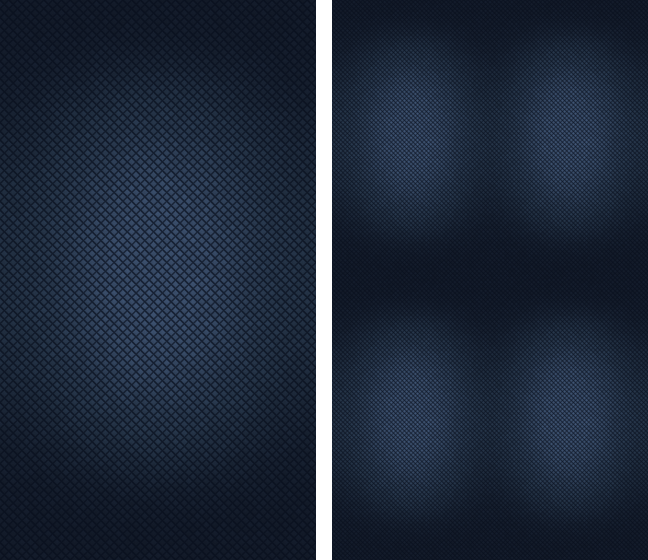
Left: one tile. Right: repeated 2 by 2.
Write a Shadertoy shader that draws this pattern.

```glsl
const vec2 REPEATS = vec2(36.0, 64.0);
const vec2 GRAIN_CELLS = vec2(288.0, 512.0);
const vec2 GLOW_CENTER = vec2(0.5, 0.515);
const float TAU = 6.2831853;

const vec3 SHADOW_BLUE = vec3(0.070, 0.100, 0.155);
const vec3 SLATE_BLUE = vec3(0.130, 0.185, 0.255);
const vec3 STEEL_BLUE = vec3(0.215, 0.288, 0.395);
const vec3 GROOVE_BLUE = vec3(0.030, 0.055, 0.110);

float hash(vec2 p) {
    return fract(sin(dot(p, vec2(127.1, 311.7))) * 43758.5453);
}

// Periodic glow, dark along the top and bottom, softer at the sides
float wrappedGlow(vec2 uv, vec2 center) {
    vec2 wave = 0.5 + 0.5 * cos(TAU * (uv - center));
    return pow(wave.y, 0.85) * mix(0.38, 1.0, wave.x);
}

vec3 fabricColor(float glow) {
    vec3 color = mix(SHADOW_BLUE, SLATE_BLUE, smoothstep(0.0, 0.45, glow));
    return mix(color, STEEL_BLUE, smoothstep(0.3, 1.0, glow));
}

// Coverage of a groove at distance d from its centre line
float groove(float d, float halfWidth, float blur) {
    return 1.0 - smoothstep(halfWidth - blur, halfWidth + blur, d);
}

// Random value per diamond, wrapped at the canvas edges
float diamondTone(vec2 diagonal, vec2 repeats) {
    vec2 id = floor(diagonal);
    vec2 center = 0.5 * vec2(id.x + id.y + 1.0, id.x - id.y);
    return hash(mod(center, repeats));
}

void mainImage(out vec4 fragColor, in vec2 fragCoord) {
    vec2 uv = fragCoord / iResolution.xy;
    vec2 p = uv * REPEATS;
    float pixel = REPEATS.y / iResolution.y;

    // Two crossing diagonal families
    vec2 diagonal = vec2(p.x + p.y, p.x - p.y);
    vec2 local = fract(diagonal);
    vec2 edge = min(local, 1.0 - local) * 0.70711;
    float blur = max(0.65 * pixel, 0.03);
    float falling = groove(edge.x, 0.095, blur);
    float rising = groove(edge.y, 0.085, blur);
    float lines = max(falling, 0.9 * rising);

    // Raised diamonds with slight tone changes
    float tone = diamondTone(diagonal, REPEATS) - 0.5;
    float bevel = (local.x - local.y) * 0.05 + (local.x - 0.5) * 0.06;
    float grain = hash(mod(floor(uv * GRAIN_CELLS), GRAIN_CELLS)) - 0.5;

    float glow = wrappedGlow(uv, GLOW_CENTER);
    vec3 fabric = fabricColor(glow);
    vec3 color = fabric * (1.03 + 0.10 * tone + bevel + 0.06 * grain);
    vec3 grooveColor = mix(GROOVE_BLUE, fabric, 0.22);
    color = mix(color, grooveColor, 0.9 * lines);

    fragColor = vec4(color, 1.0);
}
```
